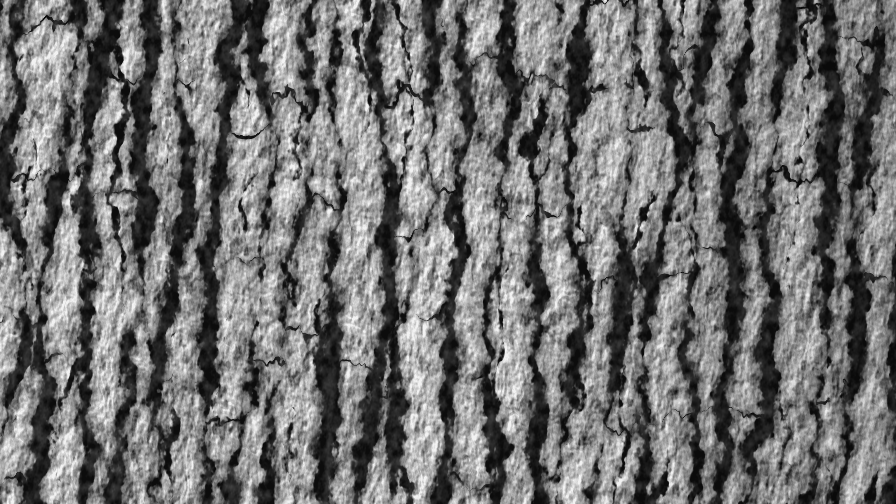
Reproduce this texture procedurally as a Shadertoy shader.

```glsl
// Grey, deeply furrowed tree bark seen face on.
// Wandering vertical furrows split it into ridges, jagged cross cracks cut the
// ridges into plates, and lit noise adds flakes, fibres and grain.

float hash(vec2 p) {
    vec3 h = fract(vec3(p.xyx) * 0.1031);
    h += dot(h, h.yzx + 33.33);
    return fract((h.x + h.y) * h.z);
}

float noise(vec2 p) {
    vec2 cell = floor(p), f = fract(p);
    f = f * f * (3.0 - 2.0 * f);
    return mix(mix(hash(cell), hash(cell + vec2(1, 0)), f.x),
               mix(hash(cell + vec2(0, 1)), hash(cell + vec2(1, 1)), f.x), f.y);
}

float fbm(vec2 p, int octaves) {
    float sum = 0.0, amplitude = 0.5, total = 0.0;
    for (int i = 0; i < octaves; i++) {
        sum += amplitude * noise(p);
        total += amplitude;
        amplitude *= 0.55;
        p = mat2(1.9, 0.3, -0.3, 1.9) * p + 17.3;
    }
    return sum / total;
}

// Returns the gap to the nearest furrow wall (x, in ridge widths) and ridge id (y).
vec2 furrows(vec2 p, float count, float maxWidth, float openness, float seed) {
    float x = p.x * count;
    float first = floor(x) - 1.0;
    float gap = 9.0, id = first;
    for (int k = 0; k < 4; k++) {
        float c = first + float(k);
        float lane = c * 17.0 + seed;
        float edge = c + 0.75 * (noise(vec2(lane, p.y * 3.0)) - 0.5)
                       + 0.34 * (noise(vec2(lane + 5.0, p.y * 10.0)) - 0.5)
                       + 0.16 * (noise(vec2(lane + 9.0, p.y * 36.0)) - 0.5);
        float width = maxWidth * (1.6 * noise(vec2(lane + 3.0, p.y * 7.0)) - openness);
        float side = x - edge;
        // The left bank slopes gently, the right bank drops off sharply.
        float bank = side < 0.0 ? -side * 0.75 : side;
        gap = min(gap, bank - width);
        id += step(0.0, side);
    }
    return vec2(gap, id);
}

// Returns the gap to the cross crack of a ridge (x) and a plate id (y).
vec2 crossCracks(vec2 p, float ridge, float rows) {
    float jag = 0.10 * (fbm(p * vec2(30.0, 20.0), 4) - 0.5);
    float v = (p.y + jag) * rows + 7.0 * hash(vec2(ridge, 4.0));
    float row = floor(v);
    float place = 0.25 + 0.5 * hash(vec2(row, ridge + 31.0));
    float offset = (fract(v) - place) / rows;
    float width = 0.010 * noise(p * 34.0 + 3.0) - 0.004;
    float missing = step(0.7, hash(vec2(row + 8.0, ridge)));
    float gap = abs(offset) * (offset > 0.0 ? 1.0 : 0.7) - width + missing;
    return vec2(gap, row + step(0.0, offset));
}

// Peeling layers: flat terraces joined by short steep steps.
float flakeHeight(vec2 p) {
    float t = 6.0 * fbm(p * vec2(23.0, 13.0) + 40.0, 4);
    return floor(t) + smoothstep(0.0, 0.35, fract(t));
}

float surfaceHeight(vec2 p) {
    return fbm(p * vec2(52.0, 28.0), 5) + 0.13 * flakeHeight(p);
}

float plateTone(vec2 p, vec2 plate) {
    const vec2 TO_LIGHT = vec2(-0.0035, 0.0045);
    float relief = surfaceHeight(p) - surfaceHeight(p + TO_LIGHT);
    float fibre = noise(vec2(p.x * 150.0 + 5.0 * noise(p * 12.0), p.y * 26.0)) - 0.5;
    float grain = noise(p * 210.0) - 0.5;
    float weathering = fbm(p * vec2(9.0, 5.0) + 90.0, 3) - 0.5;
    float pits = smoothstep(0.56, 0.76, fbm(p * vec2(62.0, 40.0) + 20.0, 3));
    float tone = 0.69 + 0.08 * (hash(plate) - 0.5) + 0.18 * weathering;
    tone += clamp(1.25 * relief, -0.36, 0.22) + 0.16 * fibre + 0.16 * grain;
    return tone - 0.24 * pits;
}

void mainImage(out vec4 fragColor, in vec2 fragCoord) {
    const float FURROW_FLOOR = 0.11;
    vec2 uv = fragCoord / iResolution.xy;
    vec2 p = fragCoord / iResolution.y;

    // Lean the ridges slightly and roughen their outlines.
    vec2 bent = p - vec2(0.05 * p.y, 0.0) + 4.0;
    vec2 rough = bent;
    rough.x += 0.030 * (fbm(bent * vec2(44.0, 30.0), 4) - 0.5);

    vec2 ridge = furrows(rough, 12.5, 0.15, 0.25, 0.0);
    vec2 split = furrows(rough, 9.0, 0.11, 0.85, 211.0);
    vec2 crack = crossCracks(bent, ridge.y, 3.2);

    // Crumbled walls: fine noise breaks up the furrow borders.
    float crumble = fbm(bent * vec2(85.0, 60.0) + 11.0, 3) - 0.5;
    float wall = ridge.x + 0.20 * crumble;
    float slit = split.x + 0.14 * crumble;

    float tone = plateTone(bent, vec2(ridge.y, crack.y));

    // Ridges darken towards their banks before falling into the furrow.
    tone *= mix(0.70, 1.0, smoothstep(0.0, 0.26, wall));
    tone *= mix(0.80, 1.0, smoothstep(0.0, 0.014, crack.x));

    float solid = smoothstep(-0.03, 0.06, wall)
                * smoothstep(-0.02, 0.04, slit)
                * smoothstep(-0.001, 0.003, crack.x);
    float depthTone = FURROW_FLOOR + 0.32 * max(crumble + 0.02, -0.2);
    tone = mix(depthTone, tone, solid);

    // The trunk turns away from the light on the right.
    tone *= mix(1.04, 0.87, smoothstep(0.45, 1.0, uv.x));
    fragColor = vec4(vec3(clamp(tone, 0.02, 0.95)), 1.0);
}
```
